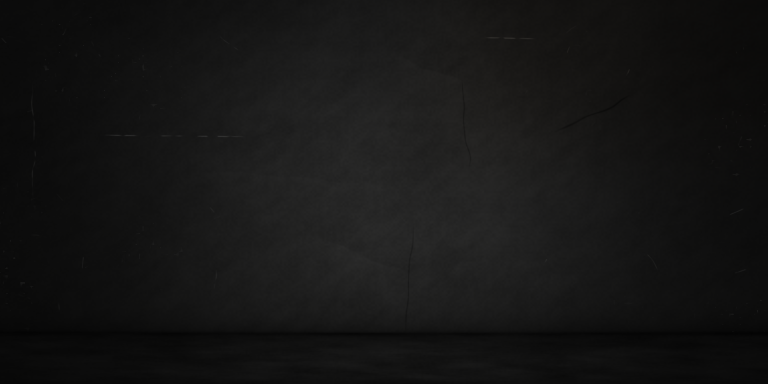
Reproduce this background procedurally as a Shadertoy shader.

```glsl
float hash(vec2 p) {
    return fract(sin(dot(p, vec2(127.1, 311.7))) * 43758.545);
}

float noise(vec2 p) {
    vec2 i = floor(p), f = fract(p);
    f = f * f * (3.0 - 2.0 * f);
    return mix(mix(hash(i), hash(i + vec2(1, 0)), f.x),
               mix(hash(i + vec2(0, 1)), hash(i + vec2(1, 1)), f.x), f.y);
}

float fbm(vec2 p) {
    float sum = 0.0, amp = 0.5;
    for (int i = 0; i < 5; i++) {
        sum += amp * noise(p);
        p = mat2(1.6, 1.2, -1.2, 1.6) * p + 7.3;
        amp *= 0.5;
    }
    return sum;
}

// Soft line from a to b, faded at its ends
float stroke(vec2 p, vec2 a, vec2 b, float width) {
    vec2 ab = b - a;
    float t = clamp(dot(p - a, ab) / dot(ab, ab), 0.0, 1.0);
    float d = length(p - a - ab * t);
    float soft = max(width, 0.7 / iResolution.y);
    return exp(-d * d / (soft * soft)) * smoothstep(0.0, 0.15, t) * smoothstep(1.0, 0.8, t);
}

// Ridge: lit along the line, fading away below it
float ridge(vec2 p, vec2 a, vec2 b, float depth) {
    vec2 ab = b - a;
    float t = dot(p - a, ab) / dot(ab, ab);
    float below = a.y + ab.y * t - p.y;
    return smoothstep(0.0, 0.006, below) * exp(-max(below, 0.0) / depth)
         * smoothstep(0.0, 0.3, t) * smoothstep(1.0, 0.7, t);
}

float scratches(vec2 p) {
    float sum = 0.0;
    for (int i = 0; i < 36; i++) {
        float k = float(i);
        // Most marks gather near the left and right sides
        float side = pow(hash(vec2(k, 1.0)), 1.5) * 0.7;
        vec2 a = vec2(i % 3 == 0 ? 2.0 - side : side, 0.16 + 0.82 * hash(vec2(k, 2.0)));
        float angle = 6.283 * hash(vec2(k, 3.0));
        vec2 b = a + vec2(cos(angle), sin(angle)) * (0.015 + 0.05 * hash(vec2(k, 4.0)));
        sum += stroke(p, a, b, 0.0012) * hash(vec2(k, 5.0));
    }
    return sum;
}

void mainImage(out vec4 fragColor, in vec2 fragCoord) {
    vec2 p = fragCoord / iResolution.xy * vec2(2.0, 1.0);
    vec2 warped = p + 0.012 * (vec2(noise(p * 22.0), noise(p * 22.0 + 40.0)) - 0.5);
    float clouds = fbm(p * vec2(3.0, 5.0)) - 0.48;
    float streaks = fbm(mat2(0.8, -0.6, 0.6, 0.8) * p * vec2(22.0, 40.0)) - 0.48;
    float grain = noise(p * 190.0) - 0.5;

    // Wall with a broad central glow
    vec2 q = (p - vec2(1.04, 0.5)) / vec2(0.63, 0.61);
    float glow = exp(-dot(q, q));
    float wall = 0.037 + 0.113 * glow;
    wall *= 1.0 + 0.3 * clouds + 0.22 * streaks + 0.10 * grain;

    // Trowel ridges and stains
    wall += 0.016 * ridge(warped, vec2(0.80, 0.395), vec2(1.09, 0.285), 0.05);
    wall += 0.014 * ridge(warped, vec2(1.0, 0.87), vec2(1.24, 0.775), 0.04);
    wall += 0.010 * ridge(warped, vec2(0.45, 0.565), vec2(1.1, 0.51), 0.04);
    vec2 stain = (warped - vec2(1.12, 0.61)) / vec2(0.055, 0.08);
    wall -= 0.018 * exp(-dot(stain, stain));

    // Dark cracks
    float cracks = stroke(warped, vec2(1.20, 0.80), vec2(1.225, 0.55), 0.002)
                 + stroke(warped, vec2(1.075, 0.42), vec2(1.055, 0.12), 0.002)
                 + stroke(warped, vec2(1.44, 0.65), vec2(1.66, 0.76), 0.003);
    wall -= 0.028 * cracks;

    // Pale scratches, broken up by noise
    float marks = scratches(warped) * 0.6
                + stroke(p, vec2(0.24, 0.648), vec2(0.66, 0.644), 0.001)
                + stroke(p, vec2(1.26, 0.902), vec2(1.40, 0.899), 0.0015)
                + stroke(warped, vec2(0.085, 0.80), vec2(0.09, 0.46), 0.0015) * 0.6;
    wall += 0.09 * marks * smoothstep(0.25, 0.75, noise(p * 75.0));
    float specks = smoothstep(0.88, 1.0, noise(p * 110.0)) * smoothstep(0.5, 0.65, fbm(p * 5.0 + 9.0));
    wall += 0.05 * specks * smoothstep(0.35, 0.8, abs(p.x - 1.04));
    wall *= 1.0 - 0.4 * exp(-max(p.y - 0.133, 0.0) / 0.03);

    // Floor with a dim central sheen
    vec2 s = (p - vec2(1.04, 0.055)) / vec2(0.65, 0.07);
    float floorTone = 0.032 + 0.05 * exp(-dot(s, s));
    floorTone *= 1.0 + 0.8 * (fbm(p * vec2(9.0, 60.0)) - 0.48) + 0.1 * grain;
    float onWall = smoothstep(-0.003, 0.003, p.y - 0.133);
    float tone = mix(floorTone, wall, onWall);
    tone -= 0.014 * exp(-pow((p.y - 0.131) / 0.006, 2.0));

    // Neutral grey, browner toward the upper right
    float warmth = smoothstep(0.9, 1.4, p.x) * smoothstep(0.4, 0.85, p.y);
    vec3 tint = mix(vec3(1.0, 1.0, 0.99), vec3(1.02, 0.97, 0.90), warmth);
    fragColor = vec4(max(tone, 0.0) * tint, 1.0);
}
```
